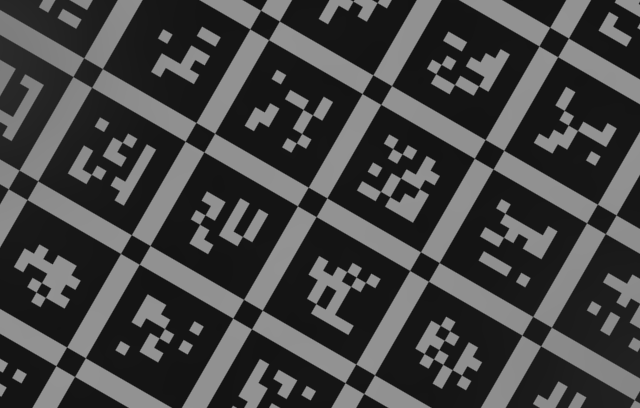
A WebGL 2 fragment shader for this pattern:

```glsl
#version 300 es
precision highp float;
// Tilted grid of square binary markers, joined at the corners by small dark squares.

uniform vec2 u_resolution;
out vec4 fragColor;

const float PITCH = 0.3175;                // marker spacing, in canvas heights
const float CELLS = 12.0;                  // cells per spacing
const float BAND = 2.0;                    // width of the pale bands, in cells
const float BORDER = 2.0;                  // dark frame around each code, in cells
const float TILT = 0.5225;                 // clockwise turn, in radians
const vec2 CROSSING = vec2(-0.018, 0.004); // a band crossing, from the centre
const float BIT_DENSITY = 0.43;

const vec3 INK = vec3(0.078);
const vec3 PAPER = vec3(0.572);
const vec3 GLARE = vec3(0.33);

float hash(vec2 p) {
    vec2 q = fract(p * vec2(0.1031, 0.1137) + 0.317);
    q += dot(q, q.yx + 23.19);
    return fract((q.x + q.y) * q.x * 7.31);
}

// Clockwise rotation.
vec2 turn(vec2 p, float angle) {
    float c = cos(angle), s = sin(angle);
    return vec2(c * p.x - s * p.y, s * p.x + c * p.y);
}

// 1 for a pale cell, 0 for a dark one.
float cellTone(vec2 cell) {
    vec2 local = mod(cell + 0.5 * BAND, CELLS);
    bvec2 inBand = lessThan(local, vec2(BAND));
    if (inBand.x || inBand.y) return inBand.x != inBand.y ? 1.0 : 0.0;

    // Random code inside the dark frame
    vec2 inset = min(local - BAND, CELLS - 1.0 - local);
    float inCode = step(BORDER, min(inset.x, inset.y));
    return inCode * step(hash(cell + 200.0), BIT_DENSITY);
}

// Blends the four nearest cells across an edge of the given width.
float smoothTone(vec2 p, float edge) {
    vec2 base = floor(p - 0.5);
    vec2 k = clamp((fract(p - 0.5) - 0.5) / edge + 0.5, 0.0, 1.0);
    float lower = mix(cellTone(base), cellTone(base + vec2(1.0, 0.0)), k.x);
    float upper = mix(cellTone(base + vec2(0.0, 1.0)), cellTone(base + 1.0), k.x);
    return mix(lower, upper, k.y);
}

// Soft round patch of stray light.
float patchOfLight(vec2 p, vec2 centre, float radius) {
    vec2 d = (p - centre) / radius;
    return exp(-dot(d, d));
}

// Faint uneven print from layered sines.
float mottle(vec2 p) {
    float sum = 0.0, weight = 0.5;
    for (int i = 0; i < 3; i++) {
        sum += weight * sin(p.x + 1.7 * sin(p.y)) * sin(p.y * 1.3);
        p = turn(p, 1.1) * 2.1;
        weight *= 0.5;
    }
    return sum;
}

void main() {
    vec2 p = (gl_FragCoord.xy - 0.5 * u_resolution) / u_resolution.y;
    float scale = CELLS / PITCH;
    vec2 grid = turn(p - CROSSING, TILT) * scale;
    float edge = 1.3 * scale / u_resolution.y;

    vec3 colour = mix(INK, PAPER, smoothTone(grid, edge));
    colour += 0.006 * mottle(p * 9.0);

    // Haze at the upper left and lower right
    float haze = 0.36 * patchOfLight(p, vec2(-0.84, 0.36), 0.32)
               + 0.20 * patchOfLight(p, vec2(0.82, -0.46), 0.36);
    colour = mix(colour, GLARE, haze);

    fragColor = vec4(colour, 1.0);
}
```
